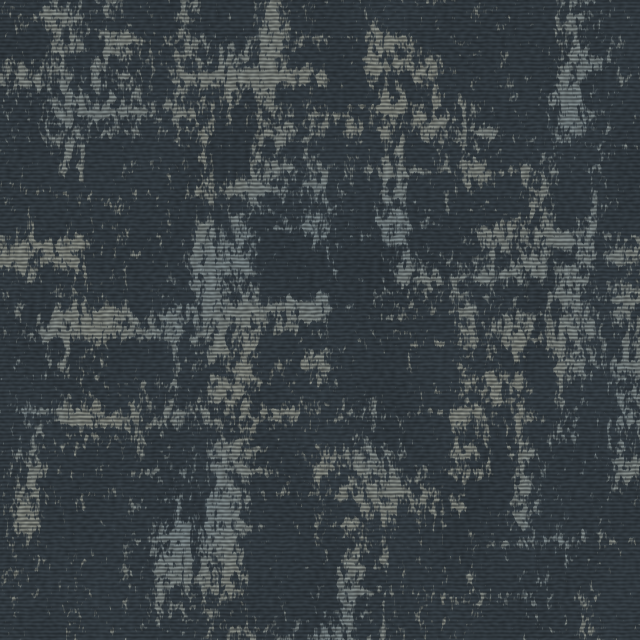
A three.js fragment shader for this texture:

```glsl
varying vec2 vUv;

const float TAU = 6.2831853;
const float RIB_COUNT = 170.0;
const int BAR_COUNT = 46;

const vec3 NAVY = vec3(0.184, 0.215, 0.238);
const vec3 WARM_GREY = vec3(0.465, 0.478, 0.450);
const vec3 COOL_GREY = vec3(0.415, 0.455, 0.465);

vec2 hash2(vec2 p) {
  vec2 q = vec2(dot(p, vec2(127.1, 311.7)), dot(p, vec2(269.5, 183.3)));
  return fract(sin(q) * 43758.545);
}

vec2 gradientAt(vec2 cell) {
  float angle = TAU * hash2(cell).x;
  return vec2(cos(angle), sin(angle));
}

float gradientNoise(vec2 p) {
  vec2 i = floor(p);
  vec2 f = p - i;
  vec2 u = f * f * f * (f * (f * 6.0 - 15.0) + 10.0);
  vec2 e = vec2(1.0, 0.0);
  float a = dot(gradientAt(i), f);
  float b = dot(gradientAt(i + e.xy), f - e.xy);
  float c = dot(gradientAt(i + e.yx), f - e.yx);
  float d = dot(gradientAt(i + e.xx), f - e.xx);
  return mix(mix(a, b, u.x), mix(c, d, u.x), u.y);
}

float fbm(vec2 p, float gain) {
  float sum = 0.0;
  float amplitude = 1.0;
  for (int i = 0; i < 3; i++) {
    sum += amplitude * gradientNoise(p);
    p = p * 2.03 + vec2(17.3, 9.1);
    amplitude *= gain;
  }
  return sum;
}

float boxDistance(vec2 p, vec2 halfSize) {
  vec2 d = abs(p) - halfSize;
  return length(max(d, 0.0)) + min(max(d.x, d.y), 0.0);
}

// Scattered upright and level brush bars with soft borders
float brushBars(vec2 uv, float softness) {
  float cover = 0.0;
  for (int i = 0; i < BAR_COUNT; i++) {
    float id = float(i);
    vec2 center = hash2(vec2(id, 3.7));
    vec2 size = hash2(vec2(id, 8.2));
    vec2 upright = mix(vec2(0.002, 0.05), vec2(0.020, 0.20), size);
    vec2 level = mix(vec2(0.03, 0.002), vec2(0.12, 0.015), size);
    vec2 halfSize = mix(upright, level, mod(id, 2.0));
    float d = boxDistance(uv - center, halfSize);
    float strength = mix(0.5, 1.0, hash2(vec2(id, 5.9)).x);
    cover = max(cover, strength * (1.0 - smoothstep(-0.004, softness, d)));
  }
  return cover;
}

// Worn paint: bars and crossed streaks, broken by frayed grain
float paintCover(vec2 uv) {
  vec2 warp = vec2(gradientNoise(uv * vec2(45.0, 20.0)),
                   gradientNoise(uv * vec2(20.0, 55.0) + 31.0));
  float bars = brushBars(uv + 0.009 * warp, 0.034);
  float upright = fbm(uv * vec2(20.0, 3.2) + 4.0, 0.65);
  float level = fbm(uv * vec2(4.0, 24.0) + 53.0, 0.65) - 0.06;
  float grain = fbm(uv * vec2(74.0, 36.0) + 11.0, 0.85);
  float field = 0.38 * bars + 0.42 * max(upright, level) + 0.40 * grain;
  return smoothstep(0.20, 0.46, field);
}

// Round horizontal cords, slightly uneven
float ribProfile(vec2 uv, float count) {
  float wobble = 1.1 * gradientNoise(uv * vec2(60.0, 40.0));
  return 0.5 + 0.5 * sin(TAU * uv.y * count + wobble);
}

void main() {
  float rib = ribProfile(vUv, RIB_COUNT);
  float paint = paintCover(vUv);
  float thread = gradientNoise(vUv * vec2(110.0, RIB_COUNT));

  // Paint tint drifts between warm and cool
  float tint = smoothstep(-0.3, 0.5, gradientNoise(vUv * vec2(5.0, 4.0) + 71.0));
  vec3 paintColor = mix(WARM_GREY, COOL_GREY, tint);
  paintColor *= 0.80 + 0.34 * rib + 0.26 * thread;

  // Dark cloth with ribs and faint clouding
  float cloud = gradientNoise(vUv * vec2(9.0, 6.0) + 23.0);
  vec3 cloth = NAVY * (0.87 + 0.25 * rib + 0.20 * thread + 0.08 * cloud);

  vec3 color = mix(cloth, paintColor, paint * (0.74 + 0.24 * rib));
  gl_FragColor = vec4(color, 1.0);
}
```
